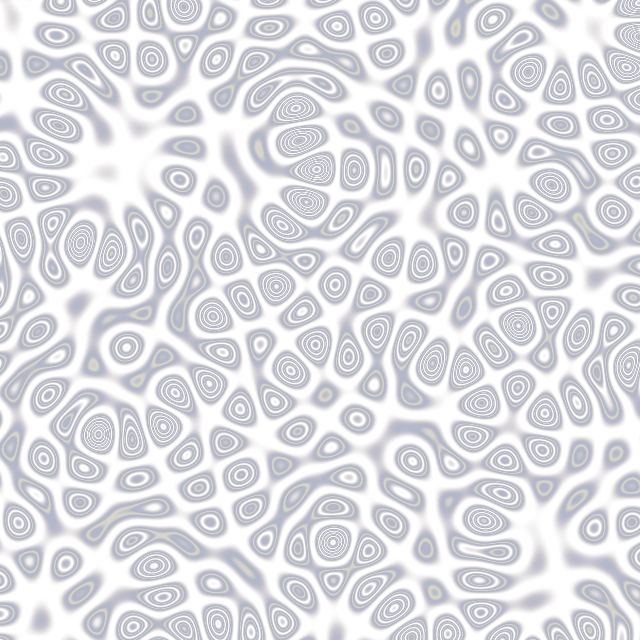
Give the GLSL for this pattern, as a Shadertoy shader.

```glsl
#define WAVES 13          // number of plane waves
#define FREQUENCY 11.5    // waves across the canvas
#define BANDS 0.5         // colour cycles per unit of field energy
#define SEED 4.7

const float TAU = 6.2831853;

const vec3 WHITE    = vec3(1.00, 1.00, 1.00);
const vec3 ROSE     = vec3(0.89, 0.875, 0.885);
const vec3 MAUVE    = vec3(0.76, 0.755, 0.80);
const vec3 LAVENDER = vec3(0.70, 0.72, 0.79);
const vec3 BEIGE    = vec3(0.85, 0.84, 0.79);

float hash(float n) {
    return fract(sin(n * 12.9898 + SEED) * 43758.5453);
}

// Random standing field of one wavelength, scaled to unit variance
float waveField(vec2 p) {
    float sum = 0.0;
    for (int i = 0; i < WAVES; i++) {
        float n = float(i);
        float angle = 0.5 * TAU * (n + 0.6 * hash(n + 31.0)) / float(WAVES);
        vec2 direction = vec2(cos(angle), sin(angle));
        sum += cos(TAU * (FREQUENCY * dot(p, direction) + hash(n + 1.0)));
    }
    return sum * sqrt(2.0 / float(WAVES));
}

// Mirrored colour cycle: white, lavender, beige and back
vec3 bandColour(float t) {
    float d = abs(fract(t + 0.5) - 0.5);
    vec3 c = mix(WHITE, ROSE, smoothstep(0.02, 0.16, d));
    c = mix(c, MAUVE, smoothstep(0.11, 0.25, d));
    c = mix(c, LAVENDER, smoothstep(0.22, 0.32, d));
    return mix(c, BEIGE, smoothstep(0.38, 0.50, d));
}

void mainImage(out vec4 fragColor, in vec2 fragCoord) {
    vec2 p = fragCoord / iResolution.y;
    float field = waveField(p);
    fragColor = vec4(bandColour(BANDS * field * field), 1.0);
}
```
